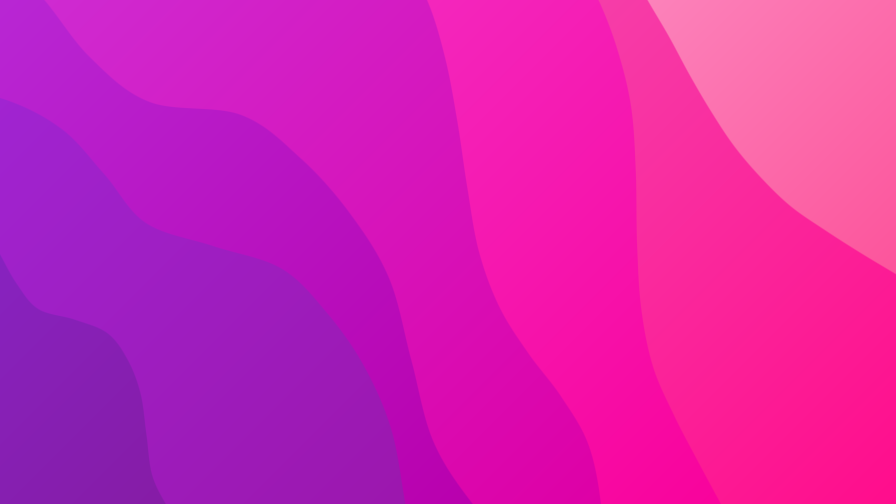
Give the GLSL for this background, as a WebGL 1 fragment shader.

```glsl
precision highp float;
// Seven overlapping wavy sheets, from pale pink at upper right to purple at
// lower left. Each border is a smooth spline along the falling diagonal, and
// each sheet carries a diagonal gradient; sheets are painted back to front.

uniform vec2 u_resolution;

#define GRID_HEIGHT 432.0   // design units per canvas height
#define EDGE_SOFTNESS 0.9   // half width of an edge, in pixels

// Catmull-Rom weight of a knot at distance x, in knot steps
float knotWeight(float x) {
  x = abs(x);
  if (x < 1.0) return (1.5 * x - 2.5) * x * x + 1.0;
  if (x < 2.0) return ((2.5 - 0.5 * x) * x - 4.0) * x + 2.0;
  return 0.0;
}

// Spline through twelve evenly spaced knots, held constant past its ends
float spline(float t, vec4 a, vec4 b, vec4 c) {
  t = clamp(t, 1.0, 10.0);
  float sum = 0.0;
  for (int i = 0; i < 4; i++) {
    float k = float(i);
    sum += a[i] * knotWeight(t - k);
    sum += b[i] * knotWeight(t - k - 4.0);
    sum += c[i] * knotWeight(t - k - 8.0);
  }
  return sum;
}

// Colour along the diagonal between two positions
vec3 gradient(float along, vec2 range, vec3 start, vec3 end) {
  return mix(start, end, clamp((along - range.x) / (range.y - range.x), 0.0, 1.0));
}

// Coverage of the lower left side of a border; q = (along, across),
// track = (position of first knot, knot spacing)
float sheet(vec2 q, vec2 track, vec4 a, vec4 b, vec4 c) {
  float border = spline((q.x - track.x) / track.y, a, b, c);
  float pixels = (border - q.y) * 0.65 * u_resolution.y / GRID_HEIGHT;
  return smoothstep(-EDGE_SOFTNESS, EDGE_SOFTNESS, pixels);
}

void main() {
  // Diagonal axes measured from the upper left corner
  vec2 p = gl_FragCoord.xy / u_resolution.y * GRID_HEIGHT;
  float down = GRID_HEIGHT - p.y;
  vec2 q = vec2(p.x + down, p.x - down);

  // Pale pink corner
  vec3 color = gradient(q.x, vec2(555.0, 1003.0),
    vec3(0.99, 0.51, 0.73), vec3(0.99, 0.33, 0.61));

  // Rose
  vec3 rose = gradient(q.x, vec2(513.0, 1200.0),
    vec3(0.965, 0.24, 0.66), vec3(1.0, 0.05, 0.55));
  color = mix(color, rose, sheet(q, vec2(505.0, 50.0),
    vec4(569.0, 555.0, 542.0, 527.0),
    vec4(514.0, 504.0, 500.0, 501.0),
    vec4(510.0, 521.0, 533.5, 546.0)));

  // Hot pink
  vec3 hotPink = gradient(q.x, vec2(366.0, 1050.0),
    vec3(0.955, 0.15, 0.74), vec3(0.975, 0.01, 0.61));
  color = mix(color, hotPink, sheet(q, vec2(453.0, 60.0),
    vec4(530.0, 513.0, 486.0, 449.0),
    vec4(397.0, 339.0, 286.0, 246.0),
    vec4(222.0, 203.0, 185.0, 167.0)));

  // Magenta
  vec3 magenta = gradient(q.x, vec2(38.0, 947.0),
    vec3(0.81, 0.165, 0.82), vec3(0.87, 0.0, 0.65));
  color = mix(color, magenta, sheet(q, vec2(301.0, 65.0),
    vec4(383.0, 366.0, 332.0, 288.0),
    vec4(240.0, 195.0, 165.0, 150.0),
    vec4(141.0, 123.0, 80.0, 20.0)));

  // Orchid
  vec3 orchid = gradient(q.x, vec2(0.0, 837.0),
    vec3(0.72, 0.15, 0.83), vec3(0.725, 0.0, 0.68));
  color = mix(color, orchid, sheet(q, vec2(-51.0, 89.0),
    vec4(42.0, 38.0, 28.0, 41.0),
    vec4(108.0, 122.0, 117.0, 95.0),
    vec4(44.0, -7.0, -27.0, -30.0)));

  // Violet
  vec3 violet = gradient(q.x, vec2(84.0, 779.0),
    vec3(0.63, 0.14, 0.82), vec3(0.61, 0.09, 0.68));
  color = mix(color, violet, sheet(q, vec2(6.5, 77.5),
    vec4(-140.0, -84.0, -58.0, -60.0),
    vec4(-66.0, -28.0, 11.0, 12.0),
    vec4(-2.0, -33.0, -86.0, -140.0)));

  // Purple corner
  vec3 purple = gradient(q.x, vec2(218.0, 574.0),
    vec3(0.53, 0.135, 0.75), vec3(0.525, 0.11, 0.65));
  color = mix(color, purple, sheet(q, vec2(178.0, 40.0),
    vec4(-206.0, -218.0, -229.0, -232.0),
    vec4(-210.0, -193.5, -199.0, -217.0),
    vec4(-247.0, -277.0, -291.0, -300.0)));

  gl_FragColor = vec4(color, 1.0);
}
```
